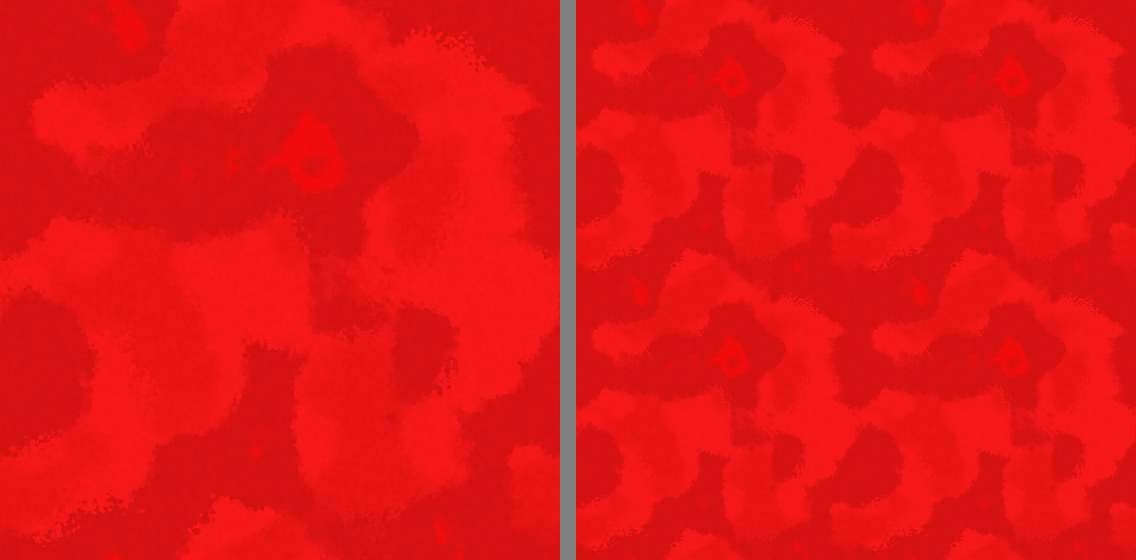
Left: one tile. Right: repeated 2 by 2.
Give the GLSL for this texture, as a Shadertoy shader.

```glsl
// Mottled red paint: dark plateaus with soft, partly ragged rims over bright and mid reds.
// Wrapped gradient noise shapes the patches; small jittered dabs roughen their
// outlines. Every lattice repeats a whole number of times, so the canvas tiles.

const vec3 DARK_RED   = vec3(0.84, 0.067, 0.067);
const vec3 MID_RED    = vec3(0.91, 0.080, 0.080);
const vec3 BRIGHT_RED = vec3(0.961, 0.094, 0.096);
const vec3 PURE_RED   = vec3(0.95, 0.045, 0.045);

// Places the canvas border off the lattice lines and across few rims
const vec2 ORIGIN = vec2(0.823, 0.411);

// Whole-number wrap of a lattice cell; the added periods keep it positive
ivec2 wrapCell(ivec2 cell, int period) {
    return (cell + 8 * period) % period;
}

// Integer hash of a wrapped cell, giving two values from 0 to 1
vec2 hash2(ivec2 cell, int seed) {
    uvec2 v = uvec2(cell) + uint(seed) * uvec2(747u, 391u);
    v = v * 1664525u + 1013904223u;
    v.x += v.y * 1664525u;
    v.y += v.x * 1664525u;
    v ^= v >> 16u;
    v.x += v.y * 1664525u;
    v.y += v.x * 1664525u;
    v ^= v >> 16u;
    return vec2(v & 65535u) / 65535.0;
}

// Dot product of a lattice corner's unit gradient with the offset from it
float corner(ivec2 cell, vec2 offset, int period, int seed) {
    float angle = 6.28318 * hash2(wrapCell(cell, period), seed).x;
    return dot(vec2(cos(angle), sin(angle)), offset);
}

// Gradient noise, centred on zero, that wraps after one canvas
float wrapNoise(vec2 uv, int period, int seed) {
    vec2 p = uv * float(period);
    ivec2 i = ivec2(floor(p));
    vec2 f = p - floor(p);
    vec2 u = f * f * f * (f * (f * 6.0 - 15.0) + 10.0);
    ivec2 e = ivec2(1, 0);
    vec2 s = vec2(1.0, 0.0);
    float low  = mix(corner(i, f, period, seed),
                     corner(i + e.xy, f - s.xy, period, seed), u.x);
    float high = mix(corner(i + e.yx, f - s.yx, period, seed),
                     corner(i + e.xx, f - s.xx, period, seed), u.x);
    return mix(low, high, u.y);
}

// Soft cellular dabs: xy is the place each dab samples, z is its tint
vec3 dabs(vec2 uv, int count, float scatter, int seed) {
    vec2 p = uv * float(count);
    ivec2 base = ivec2(floor(p));
    vec4 sum = vec4(0.0);
    for (int y = -1; y <= 1; y++) {
        for (int x = -1; x <= 1; x++) {
            ivec2 cell = base + ivec2(x, y);
            ivec2 wrapped = wrapCell(cell, count);
            vec2 centre = vec2(cell) + hash2(wrapped, seed);
            vec2 shift = (hash2(wrapped, seed + 1) - 0.5) * scatter;
            float tint = hash2(wrapped, seed + 2).x - 0.5;
            vec2 d = p - centre;
            float weight = exp(-18.0 * dot(d, d));
            sum += weight * vec4(centre / float(count) + shift, tint, 1.0);
        }
    }
    return sum.xyz / sum.w;
}

// Height of the large patches, gently bent and with smaller lobes
float patchHeight(vec2 uv) {
    vec2 bend = vec2(wrapNoise(uv, 5, 11), wrapNoise(uv, 5, 12));
    vec2 p = uv + 0.07 * bend;
    return wrapNoise(p, 4, 21)
         + 0.26 * wrapNoise(p, 9, 22)
         + 0.09 * wrapNoise(uv, 24, 23)
         + 0.05 * wrapNoise(uv, 52, 24);
}

void mainImage(out vec4 fragColor, in vec2 fragCoord) {
    vec2 uv = fragCoord / iResolution.xy + ORIGIN;

    // Dabs scatter strongly only along some stretches
    float rough = smoothstep(-0.05, 0.42, wrapNoise(uv, 7, 31));
    vec3 dab = dabs(uv, 150, mix(0.01, 0.056, rough), 41);
    vec2 place = mix(uv, dab.xy, 0.9);
    float height = patchHeight(place);

    // Light ground: bright beside the rims, mid red farther inside
    float tone = wrapNoise(place, 5, 51)
               + 0.35 * wrapNoise(place, 11, 52)
               + 0.4 * (height - 0.2);
    vec3 color = mix(BRIGHT_RED, MID_RED, smoothstep(-0.08, 0.2, tone));

    // Dark plateaus whose rims vary from crisp to soft
    float softness = mix(0.035, 0.075, smoothstep(-0.3, 0.3, wrapNoise(uv, 6, 32)));
    float plateau = 1.0 - smoothstep(-softness, softness, height + 0.032);
    color = mix(color, DARK_RED, plateau);

    // Pure red rings in the deepest hollows, less ragged than the rims
    float depth = patchHeight(mix(uv, place, 0.45));
    float ring = smoothstep(-0.65, -0.57, depth)
               * (1.0 - smoothstep(-0.47, -0.4, depth));
    color = mix(color, PURE_RED, 0.9 * ring);

    // Faint mottling
    float mottle = 0.034 * dab.z + 0.016 * wrapNoise(uv, 34, 61);
    color *= 1.0 + mottle;

    fragColor = vec4(color, 1.0);
}
```
